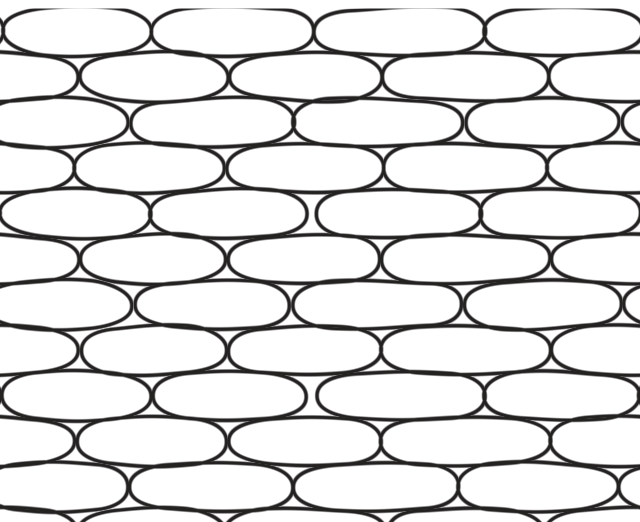
Write a WebGL 1 fragment shader that draws this pattern.

```glsl
precision highp float;
// Hand-drawn outlines of long rounded cells, stacked in staggered rows on white.
// Each cell is a superellipse-ended capsule between two uneven seams; the nearest
// outline among the neighbouring rows and cells gives the ink. Unit: canvas width.
uniform vec2 u_resolution;

#define CELL_WIDTH 0.2493
#define ROW_HEIGHT 0.0712
#define TOP_MARGIN 0.0133
#define HALF_LINE 0.0029
#define SOFTNESS 0.0017
#define END_LENGTH 0.060
#define END_POWER 2.2
#define BULGE 0.0031
#define SEAM_JITTER 0.006
#define SEAM_BOW 0.020
#define INK vec3(0.14, 0.13, 0.13)
#define PAPER vec3(1.0)

const float PI = 3.14159265;

float hash(vec2 p) {
  return fract(sin(dot(p, vec2(127.1, 311.7))) * 43758.5453);
}

float jitter(vec2 id, float salt) {
  return hash(id + salt) * 2.0 - 1.0;
}

// Start of a row: odd rows shift by half a cell, even rows sway every four
float rowOffset(float row) {
  float odd = mod(row, 2.0);
  return mix(-0.011 + 0.015 * cos(PI * 0.5 * row), 0.122, odd);
}

// Seam between two cells; middle seams are pulled left to vary cell lengths
float seamX(float row, float k) {
  float span = 3.0 + mod(row, 2.0);
  float bow = SEAM_BOW * max(sin(PI * k / span), 0.0);
  return rowOffset(row) + k * CELL_WIDTH - bow
       + SEAM_JITTER * jitter(vec2(k, row), 3.7);
}

// Half of the open space at a seam, wide at one seam in every fourth row
float seamGap(float row, float k) {
  float wide = step(mod(row, 4.0), 0.5) * step(abs(k - 2.0), 0.5) * step(0.5, row);
  return 0.0008 + 0.0022 * jitter(vec2(k, row), 8.3) + 0.006 * wide;
}

// Approximate distance to the outline of one cell
float cellOutline(vec2 p, float row, float k) {
  vec2 id = vec2(k, row);
  float left = seamX(row, k) + seamGap(row, k);
  float right = seamX(row, k + 1.0) - seamGap(row, k + 1.0);
  float halfWidth = 0.5 * (right - left);
  float x = p.x - 0.5 * (left + right);
  float u = clamp(x / halfWidth, -1.0, 1.0);
  float y = p.y - (row + 0.5) * ROW_HEIGHT - 0.0012 * u * jitter(id, 5.1);

  // Top and bottom swell separately, filling the notches of adjacent rows
  float side = y < 0.0 ? 1.0 : 2.0;
  float swell = cos(PI * u + 0.7 * jitter(id, 11.3 * side));
  float halfHeight = 0.5 * ROW_HEIGHT + BULGE * swell;
  float end = x < 0.0 ? 1.0 : 2.0;
  float reach = END_LENGTH * (1.0 + 0.18 * jitter(id, 17.9 * end));

  vec2 size = vec2(reach, halfHeight);
  vec2 q = vec2(max(abs(x) - halfWidth + reach, 0.0), abs(y)) / size;
  q = max(q, vec2(0.001));
  vec2 powers = pow(q, vec2(END_POWER));
  float total = powers.x + powers.y;
  float level = pow(total, 1.0 / END_POWER);
  vec2 slope = level / total * powers / (q * size);
  return abs(level - 1.0) / length(slope);
}

void main() {
  vec2 p = vec2(gl_FragCoord.x, u_resolution.y - gl_FragCoord.y) / u_resolution.x;
  p.y -= TOP_MARGIN;
  float pixel = 1.0 / u_resolution.x;
  float inside = smoothstep(-0.5 * pixel, 0.5 * pixel, p.y);

  // Gentle drift shared by all lines
  p.y += 0.0010 * sin(19.0 * p.x + 43.0 * p.y);

  float nearest = 1.0;
  float homeRow = floor(p.y / ROW_HEIGHT);
  for (int j = -1; j <= 1; j++) {
    float row = homeRow + float(j);
    if (row < 0.0) continue;
    float homeCell = floor((p.x - rowOffset(row)) / CELL_WIDTH);
    for (int i = -1; i <= 1; i++) {
      nearest = min(nearest, cellOutline(p, row, homeCell + float(i)));
    }
  }

  float soft = max(SOFTNESS, 0.7 * pixel);
  float line = 1.0 - smoothstep(HALF_LINE - soft, HALF_LINE + soft, nearest);
  gl_FragColor = vec4(mix(PAPER, INK, line * inside), 1.0);
}
```
